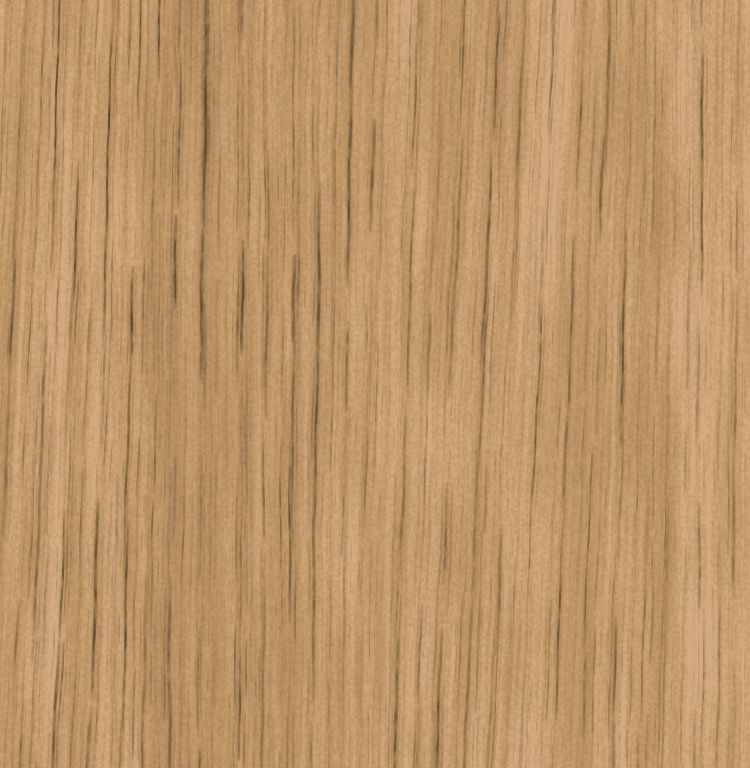
Give the GLSL for this texture, as a WebGL 1 fragment shader.

```glsl
precision highp float;
// Pale oak veneer with near-vertical grain. Cellular dashes in jittered columns
// make the dark pores; stretched lattice noise makes the fibres, and layered
// sines bend the grain and tint its broad bands.
uniform vec2 u_resolution;

const vec3 LIGHT = vec3(0.83, 0.67, 0.50);
const vec3 HONEY = vec3(0.77, 0.61, 0.43);
const vec3 TAN   = vec3(0.74, 0.58, 0.39);
const vec3 BROWN = vec3(0.70, 0.545, 0.38);
const vec3 UMBER = vec3(0.61, 0.475, 0.31);
const vec3 PORE  = vec3(0.34, 0.27, 0.16);

const float VEIN_SPACING = 0.036;
const float VEIN_LENGTH  = 0.21;
const float VEIN_WIDTH   = 0.0033;
const float FINE_SPACING = 0.021;
const float FINE_LENGTH  = 0.12;
const float FINE_WIDTH   = 0.0022;
const float HAIR_SPACING = 0.0085;
const float HAIR_LENGTH  = 0.05;
const float HAIR_WIDTH   = 0.0018;
const float HALO_SCALE   = 3.2;
const float BASE_TONE    = 0.27;

float hash(vec2 p) {
  vec3 q = fract(vec3(p.xyx) * 0.1031);
  q += dot(q, q.yzx + 33.33);
  return fract((q.x + q.y) * q.z);
}

float lattice(vec2 p) {
  vec2 i = floor(p);
  vec2 f = fract(p);
  f = f * f * (3.0 - 2.0 * f);
  float low = mix(hash(i), hash(i + vec2(1.0, 0.0)), f.x);
  float high = mix(hash(i + vec2(0.0, 1.0)), hash(i + 1.0), f.x);
  return mix(low, high, f.y);
}

// Straightens the grain: the lean varies across the board, with small wobbles.
float straighten(vec2 p) {
  float lean = 0.026 + 0.020 * cos(p.x * 9.5);
  float wobble = 0.0009 * sin(p.y * 13.0 + p.x * 23.0)
               + 0.0005 * sin(p.y * 47.0 + p.x * 61.0);
  return p.x - lean * (p.y - 0.5) + wobble;
}

// Tapered dashes, one per cell; x is the sharp core, y the soft halo.
vec2 dashes(vec2 g, float spacing, float len, float width, float seed) {
  vec2 cover = vec2(0.0);
  float column = floor(g.x / spacing);
  for (int i = -1; i <= 1; i++) {
    float c = column + float(i);
    float shift = hash(vec2(c, seed));
    float x0 = (c + 0.25 + 0.5 * hash(vec2(c, seed + 5.0))) * spacing;
    float row = floor(g.y / len + shift);
    for (int j = -1; j <= 1; j++) {
      vec2 id = vec2(c, row + float(j)) + seed * 3.0;
      float y0 = (row + float(j) + 0.2 + 0.6 * hash(id + 11.0) - shift) * len;
      float halfLen = len * mix(0.28, 0.80, hash(id + 23.0));
      float t = (g.y - y0) / halfLen;
      float taper = sqrt(max(0.0, 1.0 - t * t));
      float drift = (hash(id + 37.0) - 0.5) * width * 1.4;
      float w = max(width * mix(0.6, 1.1, hash(id + 41.0)), 1.2 / u_resolution.y);
      float d = abs(g.x - x0 - drift);
      float strength = taper * mix(0.2, 1.0, hash(id + 53.0));
      vec2 edge = 1.0 - smoothstep(vec2(0.2 * w, 0.0), vec2(w, w * HALO_SCALE), vec2(d));
      cover = max(cover, edge * strength);
    }
  }
  return cover;
}

// Broad tint, cloudy figure and fibres: 0 is palest, 1 is brownest.
float woodTone(vec2 p, vec2 g) {
  float heart = exp(-pow((g.x - 0.30) / 0.11, 2.0));
  float side = exp(-pow((g.x - 0.76) / 0.07, 2.0));
  float bands = 0.07 * sin(g.x * 31.0 + 1.0) + 0.06 * sin(g.x * 67.0 + 2.0 * p.y);
  float figure = lattice(vec2(g.x * 16.0, g.y * 7.0)) - 0.5;
  float streak = lattice(vec2(g.x * 80.0, g.y * 3.0) + 17.0) - 0.5;
  float fibre = lattice(vec2(g.x * 200.0, g.y * 7.0) + 41.0) - 0.5;
  float speck = lattice(p * vec2(380.0, 300.0)) - 0.5;
  return BASE_TONE + 0.32 * heart + 0.10 * side + bands + 0.30 * figure
       + 0.36 * streak + 0.46 * fibre + 0.42 * speck;
}

vec3 woodColour(float tone) {
  vec3 c = mix(LIGHT, HONEY, clamp(tone / 0.36, 0.0, 1.0));
  c = mix(c, TAN, smoothstep(0.36, 0.60, tone));
  c = mix(c, BROWN, smoothstep(0.60, 0.85, tone));
  return mix(c, UMBER, smoothstep(0.85, 1.25, tone));
}

void main() {
  vec2 p = gl_FragCoord.xy / u_resolution.y;
  vec2 g = vec2(straighten(p), p.y);

  // Three sizes of pore, heavier on the left part of the board
  vec2 vein = dashes(g, VEIN_SPACING, VEIN_LENGTH, VEIN_WIDTH, 3.0);
  vec2 fine = dashes(g, FINE_SPACING, FINE_LENGTH, FINE_WIDTH, 19.0);
  vec2 hair = dashes(g, HAIR_SPACING, HAIR_LENGTH, HAIR_WIDTH, 47.0);
  float weight = mix(1.0, 0.80, smoothstep(0.36, 0.50, g.x));
  float ragged = mix(0.35, 1.2, lattice(vec2(g.x * 300.0, g.y * 75.0)));

  // Halos tint the wood, cores stain it dark
  float tone = woodTone(p, g) + weight * (0.42 * vein.y + 0.16 * fine.y);
  float stain = max(0.95 * vein.x, max(0.50 * fine.x, 0.24 * hair.x));
  vec3 colour = mix(woodColour(tone), PORE, clamp(stain * weight * ragged, 0.0, 1.0));
  gl_FragColor = vec4(colour, 1.0);
}
```
